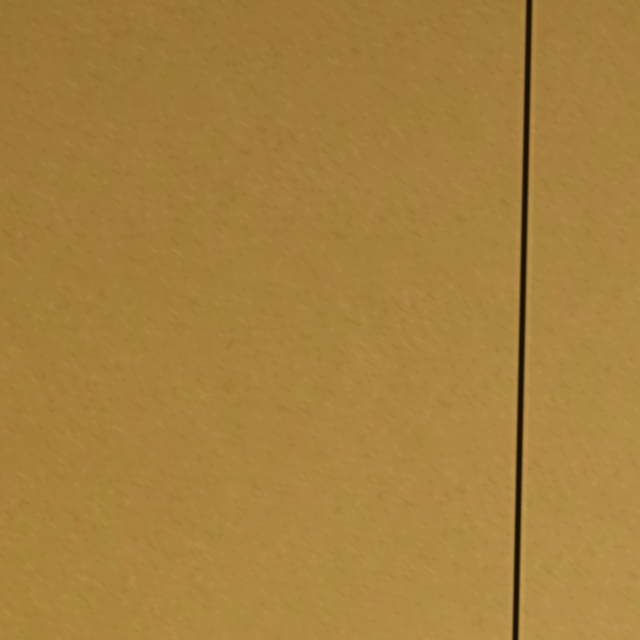
Write a Shadertoy shader that draws this texture.

```glsl
// A warm ochre panel, lit from the lower right, split by one thin dark groove.
// Four corner colours give the light, noise the mottled and sparsely pitted
// surface, and the distance to a leaning line the groove and its pale rims.

#define GROOVE_BOTTOM 0.8053
#define GROOVE_TOP 0.8270
#define GROOVE_HALF_WIDTH 0.0044
#define GROOVE_SOFTNESS 0.0030
#define GROOVE_COLOR vec3(0.11, 0.065, 0.0)
#define RIM_STRENGTH 0.04
#define GRAIN_STRENGTH 0.020
#define PIT_STRENGTH 0.030
#define BLOTCH_STRENGTH 0.016
#define TINT_STRENGTH 0.036

float hash(vec2 p) {
    return fract(sin(dot(p, vec2(127.1, 311.7))) * 43758.5453);
}

float valueNoise(vec2 p) {
    vec2 cell = floor(p);
    vec2 f = fract(p);
    f = f * f * (3.0 - 2.0 * f);
    float low = mix(hash(cell), hash(cell + vec2(1.0, 0.0)), f.x);
    float high = mix(hash(cell + vec2(0.0, 1.0)), hash(cell + vec2(1.0)), f.x);
    return mix(low, high, f.y);
}

// Layered noise, centred on zero
float fbm(vec2 p) {
    float sum = 0.0;
    float weight = 0.5;
    for (int i = 0; i < 4; i++) {
        sum += weight * (valueNoise(p) - 0.5);
        p = mat2(0.8, 0.6, -0.6, 0.8) * p * 2.03 + 17.3;
        weight *= 0.55;
    }
    return sum;
}

// Smooth light across the panel, fading a little faster near the top
vec3 panelLight(vec2 uv) {
    vec3 bottom = mix(vec3(0.665, 0.512, 0.235), vec3(0.718, 0.569, 0.301), uv.x);
    vec3 top = mix(vec3(0.600, 0.454, 0.206), vec3(0.630, 0.484, 0.228), uv.x);
    float height = mix(uv.y, uv.y * uv.y, 0.15);
    return mix(bottom, top, height);
}

// Slanted grain with sparse pits and flecks, soft blotches, red to green drift
vec3 surfaceVariation(vec2 uv) {
    vec2 slanted = mat2(0.82, 0.57, -0.57, 0.82) * uv;
    float grain = fbm(slanted * vec2(75.0, 125.0));
    float speck = 2.0 * valueNoise(slanted * vec2(95.0, 165.0) + 9.0) - 1.0;
    float pits = speck * speck * speck;
    float blotch = fbm(uv * 14.0 + 5.0);
    float tint = fbm(uv * vec2(24.0, 18.0) + 41.0);
    return vec3(grain * GRAIN_STRENGTH + pits * PIT_STRENGTH + blotch * BLOTCH_STRENGTH)
         + tint * TINT_STRENGTH * vec3(0.8, -0.5, 0.6);
}

void mainImage(out vec4 fragColor, in vec2 fragCoord) {
    vec2 uv = fragCoord / iResolution.xy;
    vec3 color = panelLight(uv) + surfaceVariation(uv);

    // Signed distance from the leaning groove
    float offset = uv.x - mix(GROOVE_BOTTOM, GROOVE_TOP, uv.y);
    float dist = abs(offset);

    // Pale rims, stronger on the right
    float rimShape = (dist - 0.0100) / 0.0032;
    float rim = exp(-rimShape * rimShape);
    color += rim * RIM_STRENGTH * (offset > 0.0 ? 1.0 : 0.55) * vec3(1.0, 0.95, 0.8);

    // Dark groove with soft edges
    float soft = max(GROOVE_SOFTNESS, 0.75 / iResolution.x);
    float groove = 1.0 - smoothstep(GROOVE_HALF_WIDTH - soft, GROOVE_HALF_WIDTH + soft, dist);
    color = mix(color, GROOVE_COLOR, groove);

    fragColor = vec4(clamp(color, 0.0, 1.0), 1.0);
}
```
